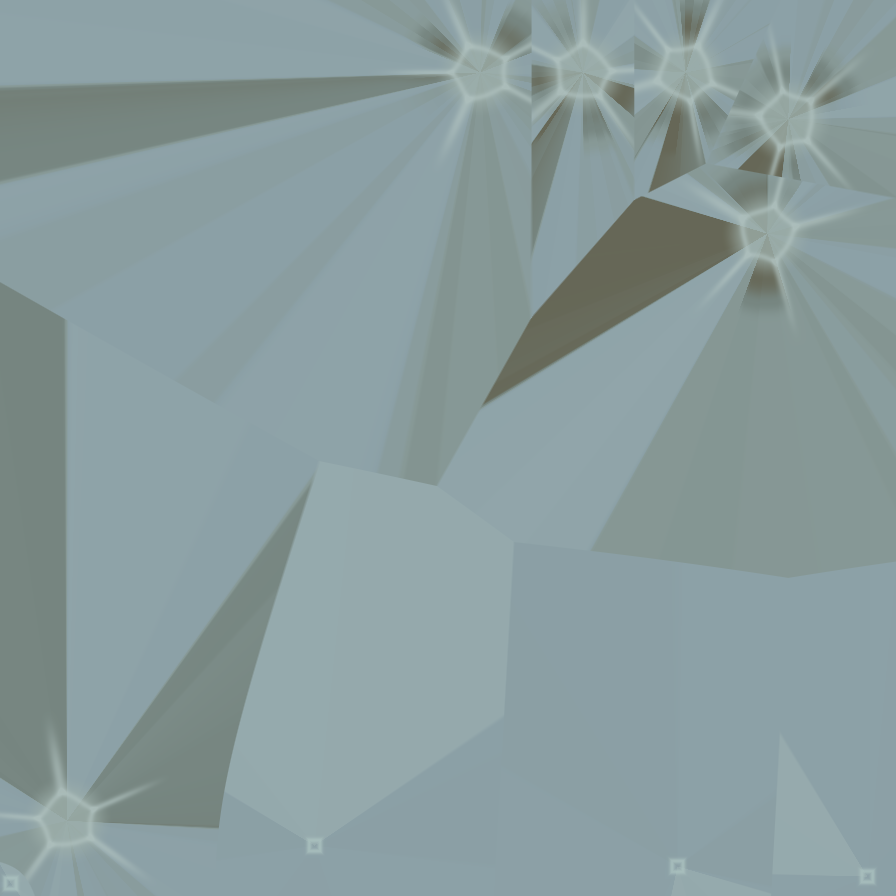
Reproduce this background procedurally as a WebGL 1 fragment shader.

```glsl
precision highp float;
// Muted blue-grey cells around scattered hubs, split by weighted Voronoi borders.
// Each cell is a fan of angular facets with olive wedges; large hubs carry
// a pale polygon ring and spokes, small hubs only a faint square glint.
uniform vec2 u_resolution;

const float PI = 3.14159265;
const float TAU = 6.2831853;

float hash(float n, float seed) {
  return fract(sin(n * 12.9898 + seed * 78.233) * 43758.5453);
}

float glow(float d, float width) {
  return exp(-d * d / (width * width));
}

// Hub position in xy, cell weight in z: five on an upper arc, five along the base.
vec3 hubAt(float i) {
  if (i < 4.5) {
    float bend = max(i - 2.0, 0.0);
    return vec3(0.536 + 0.1146 * i - 0.138 * max(i - 3.0, 0.0),
                0.919 - 0.0143 * bend - 0.0378 * bend * bend, 0.04);
  }
  float j = i - 5.0;
  return vec3(0.49 - 0.478 * cos(PI * pow(j / 4.0, 1.3)),
              0.014 + 0.07 * j * exp(1.2 - 1.2 * j),
              abs(j - 1.0) < 0.5 ? 0.061 : 0.0);
}

// Soft-edged angular sector.
float wedge(float angle, float centre, float halfWidth) {
  float d = abs(mod(angle - centre + PI, TAU) - PI);
  return 1.0 - smoothstep(halfWidth - 0.012, halfWidth + 0.012, d);
}

// One-dimensional cellular noise around the circle, with uneven widths.
float facets(float angle, float count, float seed) {
  float x = (angle + 0.2 * sin(2.0 * angle + seed)) / TAU * count;
  float cell = floor(x);
  return mix(hash(mod(cell, count), seed), hash(mod(cell + 1.0, count), seed),
             smoothstep(0.92, 1.0, fract(x)));
}

// Tone -1 is pale, 0 blue-grey, 1 olive.
vec3 palette(float tone) {
  vec3 c = mix(vec3(0.547, 0.628, 0.652), vec3(0.59, 0.67, 0.68), clamp(-tone, 0.0, 1.0));
  c = mix(c, vec3(0.53, 0.60, 0.59), smoothstep(0.0, 0.25, tone));
  c = mix(c, vec3(0.465, 0.525, 0.505), smoothstep(0.25, 0.55, tone));
  return mix(c, vec3(0.40, 0.405, 0.34), smoothstep(0.55, 0.95, tone));
}

vec3 smallCell(vec2 d, float angle, float i) {
  float k = i - 7.0;
  float tone = -0.85 * wedge(angle, 1.6 + 3.65 * k, 1.0 - 0.25 * k);
  tone += 0.14 * (facets(angle, 9.0, i) - 0.5);
  float square = max(abs(d.x), abs(d.y));
  return mix(palette(tone), vec3(0.67, 0.76, 0.75), 0.8 * glow(square - 0.006, 0.003));
}

vec3 largeCell(vec2 d, float angle, float i) {
  float r = length(d);
  bool lower = i > 4.5;

  // Broad facets, finer streaks, then two dark wedges.
  float tone = 0.8 * facets(angle, 13.0, i + 3.0) - 0.42;
  tone += 0.22 * (facets(angle, 37.0, i + 8.0) - 0.5);
  float heading = lower ? 0.45 : 3.27 + 1.4 * sin(PI * i / 4.0);
  float spread = lower ? 0.5 : 0.1 + 0.08 * i;
  float offset = mod(angle - heading + PI, TAU) - PI;
  float depth = (lower ? 0.56 : 0.6 + 0.09 * i) - 0.1 * offset / spread;
  float streak = 0.1 * (facets(angle, 37.0, i + 8.0) - 0.5);
  float second = wedge(angle, heading + (lower ? 1.62 : 1.45), lower ? 0.5 : 0.2 + 0.08 * i);
  tone = mix(tone, (lower ? 0.55 : 0.32) + streak, second);
  tone = mix(tone, depth + streak, wedge(angle, heading, spread));

  // Brown patches close to the hub.
  float patches = smoothstep(0.68, 0.76, facets(angle, 11.0, i + 20.0));
  tone += 0.55 * patches * (1.0 - smoothstep(0.05, 0.1, r));
  vec3 c = palette(tone);

  // Pale halo, polygon ring and spokes leaving its corners.
  float sides = 5.0;
  float turn = angle + 0.15 * sin(2.0 * angle + i) + 1.7 * i;
  float sector = abs(fract(turn / TAU * sides) - 0.5);
  float polygon = r * cos((0.5 - sector) * TAU / sides);
  float spoke = glow(sector * TAU / sides * r, 0.0045);
  spoke *= smoothstep(0.024, 0.036, r) * (1.0 - smoothstep(0.05, 0.13, r));
  float ring = glow(polygon - 0.026, 0.0035);
  c = mix(c, vec3(0.62, 0.69, 0.67), 0.75 * (1.0 - smoothstep(0.022, 0.052, r)));
  return mix(c, vec3(0.69, 0.76, 0.75), clamp(0.65 * spoke + 0.6 * ring, 0.0, 0.8));
}

vec3 shadeCell(vec2 p, float i) {
  vec3 hub = hubAt(i);
  vec2 d = p - hub.xy;
  float angle = mod(atan(d.y, d.x + 0.000001), TAU);
  return hub.z > 0.0 ? largeCell(d, angle, i) : smallCell(d, angle, i);
}

void main() {
  float pixel = 1.0 / min(u_resolution.x, u_resolution.y);
  vec2 p = gl_FragCoord.xy * pixel;

  // x: weighted distance, y: hub index, for the two closest hubs.
  vec2 first = vec2(9.0, 0.0);
  vec2 next = first;
  for (int n = 0; n < 10; n++) {
    vec3 hub = hubAt(float(n));
    vec2 candidate = vec2(length(p - hub.xy) - hub.z, float(n));
    if (candidate.x < first.x) {
      next = first;
      first = candidate;
    } else if (candidate.x < next.x) {
      next = candidate;
    }
  }
  float cover = clamp(0.5 + 0.5 * (next.x - first.x) / pixel, 0.0, 1.0);
  gl_FragColor = vec4(mix(shadeCell(p, next.y), shadeCell(p, first.y), cover), 1.0);
}
```
